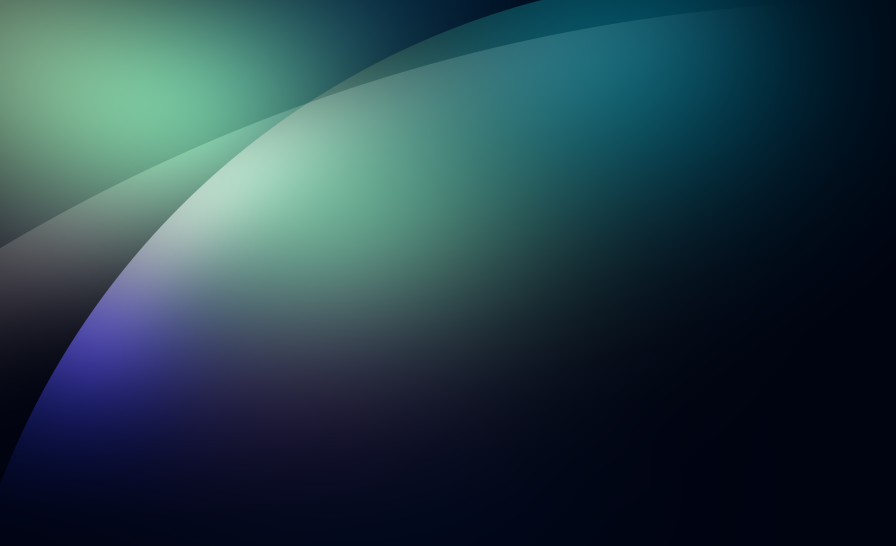
Write a WebGL 1 fragment shader that draws this background.

```glsl
precision highp float;
// Soft green, teal and violet glows on dark navy, cut by two large lit arcs.

uniform vec2 u_resolution;

#define ASPECT 1.648
#define NAVY vec3(0.0, 0.01, 0.06)
#define WIDE_ARC vec3(1.652, -2.235, 3.234)
#define STEEP_ARC vec3(1.359, -0.410, 1.456)
#define WIDE_SHEEN vec3(0.12, 0.11, 0.10)
#define STEEP_SHEEN vec3(0.29, 0.18, 0.22)
#define WIDE_FADE 0.15
#define STEEP_FADE 0.13

// Elliptical Gaussian falloff, 1 at the centre.
float glow(vec2 p, vec2 centre, vec2 radii) {
  vec2 q = (p - centre) / radii;
  return exp(-dot(q, q));
}

// Depth inside a circle given as centre.xy and radius, positive within.
float arcDepth(vec2 p, vec3 circle) {
  return circle.z - length(p - circle.xy);
}

// Smooth coverage of a shape from its depth.
float coverage(float depth, float pixel) {
  return smoothstep(-0.7 * pixel, 0.7 * pixel, depth);
}

// Light that is strongest at an edge and fades inward.
float edgeLight(float depth, float width) {
  float d = depth / width;
  return exp(-d * d);
}

// Glows beyond the steep arc.
vec3 backdrop(vec2 p) {
  vec3 c = NAVY;
  c += vec3(0.37, 0.63, 0.45) * glow(p, vec2(0.333, 0.790), vec2(0.320, 0.247));
  c += vec3(0.33, 0.40, 0.29) * glow(p, vec2(-0.02, 0.903), vec2(0.300, 0.280));
  c += vec3(0.00, 0.10, 0.15) * glow(p, vec2(0.687, 1.000), vec2(0.320, 0.320));
  c += vec3(0.10, 0.05, 0.08) * glow(p, vec2(0.129, 0.549), vec2(0.280, 0.150));
  return c;
}

// Glows within the steep arc.
vec3 lens(vec2 p) {
  vec3 c = NAVY;
  c += vec3(0.40, 0.66, 0.49) * glow(p, vec2(0.536, 0.635), vec2(0.440, 0.279));
  c += vec3(0.00, 0.28, 0.31) * glow(p, vec2(1.137, 0.893), vec2(0.360, 0.280));
  c += vec3(0.06, 0.04, 0.30) * glow(p, vec2(0.161, 0.388), vec2(0.193, 0.129));
  c += vec3(0.00, 0.02, 0.14) * glow(p, vec2(0.107, 0.249), vec2(0.280, 0.150));
  c += vec3(0.08, 0.00, 0.07) * glow(p, vec2(0.515, 0.335), vec2(0.365, 0.215));
  c += vec3(0.00, 0.02, 0.04) * glow(p, vec2(0.708, 0.056), vec2(0.490, 0.236));

  float rim = edgeLight(arcDepth(p, STEEP_ARC), STEEP_FADE);
  return c + STEEP_SHEEN * rim * glow(p, vec2(0.343, 0.592), vec2(0.365, 0.258));
}

void main() {
  vec2 p = gl_FragCoord.xy / u_resolution * vec2(ASPECT, 1.0);
  float pixel = 1.0 / u_resolution.y;

  // Join the two glow fields along the steep arc.
  float steep = arcDepth(p, STEEP_ARC);
  vec3 color = mix(backdrop(p), lens(p), coverage(steep, pixel));

  // Lay the wide arc's sheen over both, fading out to the right.
  float wide = arcDepth(p, WIDE_ARC);
  float reach = 1.0 - smoothstep(0.95, 1.5, p.x);
  color += WIDE_SHEEN * coverage(wide, pixel) * edgeLight(wide, WIDE_FADE) * reach;

  gl_FragColor = vec4(clamp(color, 0.0, 1.0), 1.0);
}
```
